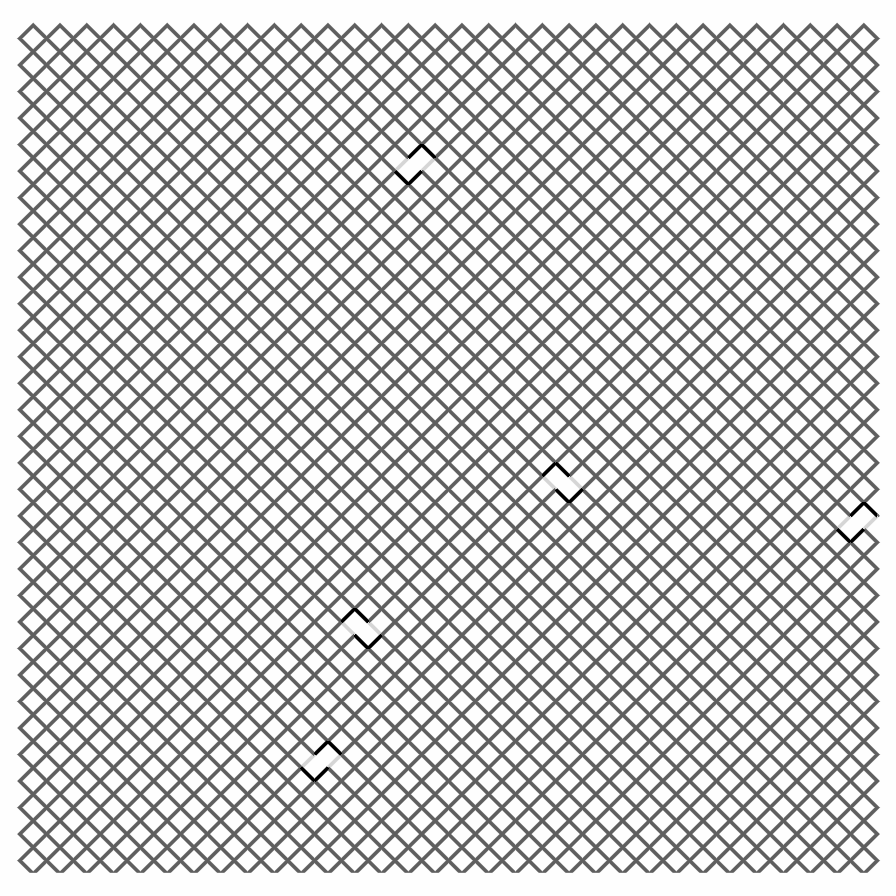
Write a Shadertoy shader that draws this pattern.

```glsl
// A fine lattice of grey diamonds on near-white, framed by a narrow margin.
// Two diagonal line families are measured in skewed cell coordinates; a hash
// breaks a few edges, leaving gaps ringed by black and faded neighbours.

#define REPEATS     32.0
#define ORIGIN      vec2(0.0221, 0.0247)
#define EXTENT      vec2(0.9570, 0.9471)
#define HALF_WIDTH  0.00205
#define BOTTOM_CUT  0.04
#define BREAK_RATE  0.0023
#define LINE_INK    0.625
#define FADED_INK   0.16
#define SEED        17u
#define PAPER       vec3(0.995)

// Integer hash of an edge, from 0 to 1
float hashEdge(ivec2 edge, int family) {
    uint h = uint(edge.x + 512) * 1597334677u;
    h ^= uint(edge.y + 512) * 3812015801u;
    h ^= (uint(family) + SEED) * 2654435769u;
    h = (h ^ (h >> 16)) * 2246822519u;
    h = (h ^ (h >> 13)) * 3266489917u;
    h ^= h >> 16;
    return float(h >> 8) / 16777216.0;
}

// An edge is named by its line, its segment along that line, and its family
bool broken(int line, int segment, int family) {
    return hashEdge(ivec2(line, segment), family) < BREAK_RATE;
}

// Ink of one edge: gone, doubled to black, faded, or plain
float edgeInk(int line, int segment, int family) {
    int other = 1 - family;
    if (broken(line, segment, family)) return 0.0;

    // Short ends of the opened pair of diamonds, then half of each long side
    bool doubled = broken(line - 1, segment, family)
                || broken(line + 1, segment, family)
                || broken(segment, line, other)
                || broken(segment + 1, line - 1, other);
    if (doubled) return 1.0;

    // The remaining half of each long side
    bool faded = broken(segment + 1, line, other)
              || broken(segment, line - 1, other);
    return faded ? FADED_INK : LINE_INK;
}

// Inked coverage of the nearest line in one family
float lineFamily(float across, float along, int family, float pitch, float soft) {
    float nearest = floor(across + 0.5);
    float dist = abs(across - nearest) * pitch * 0.70711;
    float cover = 1.0 - smoothstep(HALF_WIDTH - soft, HALF_WIDTH + soft, dist);
    return cover * edgeInk(int(nearest), int(floor(along)), family);
}

void mainImage(out vec4 fragColor, in vec2 fragCoord) {
    vec2 uv = fragCoord / iResolution.xy;
    float soft = 0.68 / min(iResolution.x, iResolution.y);

    // Cell coordinates, then skewed so that lines fall on whole numbers
    vec2 cell = (uv - ORIGIN) / EXTENT * REPEATS;
    vec2 skew = vec2(cell.x + cell.y, cell.x - cell.y) - 0.5;
    float pitch = 0.5 * (EXTENT.x + EXTENT.y) / REPEATS;

    float falling = lineFamily(skew.x, skew.y, 0, pitch, soft);
    float rising  = lineFamily(skew.y, skew.x, 1, pitch, soft);
    float ink = max(falling, rising);

    // Beyond the sides and top only the mitred tips remain
    float beyond = max(max(-cell.x, cell.x - REPEATS), cell.y - REPEATS);
    if (beyond > 0.0) ink = beyond < 0.25 ? min(falling, rising) : 0.0;

    // Flat cut along the bottom
    float bottom = (cell.y - BOTTOM_CUT) * pitch;
    ink *= smoothstep(-soft, soft, bottom);

    fragColor = vec4(PAPER * (1.0 - ink), 1.0);
}
```
